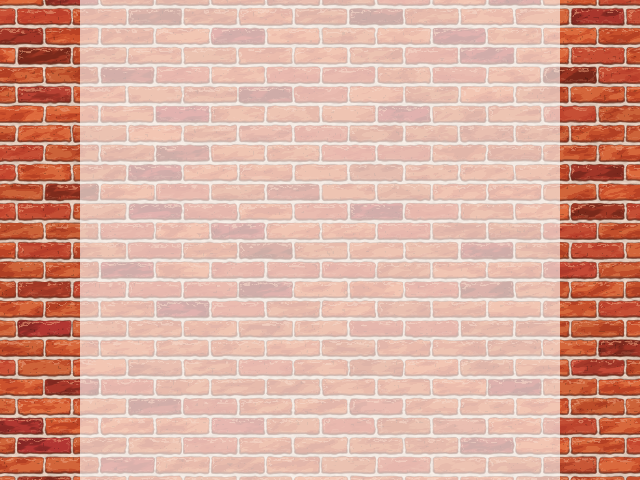
Reproduce this texture procedurally as a WebGL 1 fragment shader.

```glsl
precision highp float;
// Weathered red brick wall with a translucent white panel over its middle.
uniform vec2 u_resolution;

float hash(vec2 p) {
  vec3 q = fract(vec3(p.xyx) * 0.1031);
  q += dot(q, q.yzx + 33.33);
  return fract((q.x + q.y) * q.z);
}

float noise(vec2 p) {
  vec2 i = floor(p), f = fract(p);
  f = f * f * (3.0 - 2.0 * f);
  return mix(mix(hash(i), hash(i + vec2(1.0, 0.0)), f.x),
             mix(hash(i + vec2(0.0, 1.0)), hash(i + vec2(1.0, 1.0)), f.x), f.y);
}

float fbm(vec2 p) {
  return 0.6 * noise(p) + 0.28 * noise(p * 2.1 + 7.3) + 0.12 * noise(p * 4.3 + 19.1);
}

float roundBox(vec2 p, vec2 halfSize, float radius) {
  vec2 d = abs(p) - halfSize + radius;
  return length(max(d, 0.0)) + min(max(d.x, d.y), 0.0) - radius;
}

// Burnt bricks: every fourth column, with an offset that cycles over ten rows.
float burntAmount(vec2 id) {
  float r = mod(id.y, 10.0);
  float offset = r < 3.5 ? r + 2.0 : 2.0 * mod(r + step(7.5, r), 2.0);
  float onCycle = 1.0 - step(0.5, mod(id.x - offset + 0.1, 4.0));
  float strength = hash(id + 41.0);
  return onCycle * smoothstep(0.15, 0.75, strength);
}

vec3 brickColor(vec2 p, vec2 local, vec2 id) {
  float seed = hash(id + 3.7);
  vec2 slanted = vec2(p.x + 1.3 * local.y, p.y) + seed * 190.0;
  float patches = fbm(slanted / vec2(17.0, 7.0));
  vec3 c = vec3(0.77, 0.31, 0.17);
  c = mix(c, vec3(0.83, 0.40, 0.23), smoothstep(0.51, 0.56, patches));
  c = mix(c, vec3(0.70, 0.25, 0.14), 1.0 - smoothstep(0.32, 0.37, patches));
  c *= 0.95 + 0.11 * seed;

  // Some bricks lean towards crimson
  c = mix(c, vec3(0.74, 0.24, 0.19), 0.55 * step(0.78, hash(id + 12.0)));

  vec3 burnt = mix(vec3(0.48, 0.16, 0.10), vec3(0.58, 0.16, 0.17), hash(id + 27.0));
  burnt *= 0.9 + 0.3 * smoothstep(0.42, 0.6, patches);
  c = mix(c, burnt, 0.9 * burntAmount(id));

  // Small pits
  float pits = smoothstep(0.87, 0.94, noise(p / 2.6 + 51.0));
  return mix(c, c * 0.72, 0.7 * pits);
}

vec3 wall(vec2 p, float px) {
  vec2 pitch = vec2(66.4, 23.4);
  float row = floor((p.y - 8.3) / pitch.y);
  float shift = 20.0 + 33.2 * mod(row, 2.0);
  float column = floor((p.x - shift) / pitch.x);
  vec2 id = vec2(column, row);
  vec2 local = p - vec2(shift, 8.3) - (id + 0.5) * pitch;

  // Uneven outline, slightly different for each brick
  float seed = hash(id + 8.0);
  vec2 wobble = vec2(noise(p / 6.0), noise(p / 6.0 + 31.0)) - 0.5;
  vec2 halfSize = vec2(31.1 + 0.7 * seed, 9.1 + 0.4 * hash(id + 17.0));
  float d = roundBox(local + wobble * 1.5, halfSize, 2.4);

  vec3 brick = brickColor(p, local, id);

  // Chipped pale line inside the upper and left edges
  float chips = fbm(p / vec2(7.0, 3.0) + seed * 70.0);
  float lineDepth = 1.7 + 3.2 * smoothstep(0.5, 0.75, chips);
  float pale = 1.0 - smoothstep(0.3, 0.5 + px, abs(d + lineDepth));
  float litSide = smoothstep(3.0, -5.0, local.y + 0.12 * local.x);
  pale *= smoothstep(0.38, 0.52, chips) * mix(0.3, 1.0, litSide);
  brick = mix(brick, vec3(0.91, 0.60, 0.46), 0.65 * pale);

  // Shaded lower edge
  float lowerEdge = smoothstep(-2.6, -0.4, d) * smoothstep(2.0, 7.0, local.y);
  brick = mix(brick, vec3(0.38, 0.16, 0.11), 0.6 * lowerEdge);

  // Mortar, darkest where it meets the bricks
  float grain = fbm(p / vec2(5.0, 2.5) + 90.0);
  vec3 mortar = mix(vec3(0.54, 0.33, 0.26), vec3(0.89, 0.80, 0.74),
                    smoothstep(-0.2, 1.7, d + 0.9 * (grain - 0.4)));
  mortar *= 0.91 + 0.18 * grain;
  float castShadow = smoothstep(5.0, 9.0, local.y) * (1.0 - smoothstep(0.3, 1.8, d));
  mortar = mix(mortar, vec3(0.43, 0.27, 0.21), 0.5 * castShadow);

  return mix(brick, mortar, smoothstep(-0.5 * px, 0.5 * px, d));
}

void main() {
  // The canvas spans 768 by 576 units, measured from its upper left corner
  vec2 uv = gl_FragCoord.xy / u_resolution;
  vec2 p = vec2(uv.x, 1.0 - uv.y) * vec2(768.0, 576.0);
  float px = 768.0 / u_resolution.x;

  vec3 color = wall(p, px);

  // Full-height veil over the middle three quarters
  float veil = 1.0 - smoothstep(-0.5 * px, 0.5 * px, abs(p.x - 384.0) - 288.0);
  color = mix(color, vec3(1.0, 0.995, 0.985), 0.62 * veil);

  gl_FragColor = vec4(color, 1.0);
}
```
